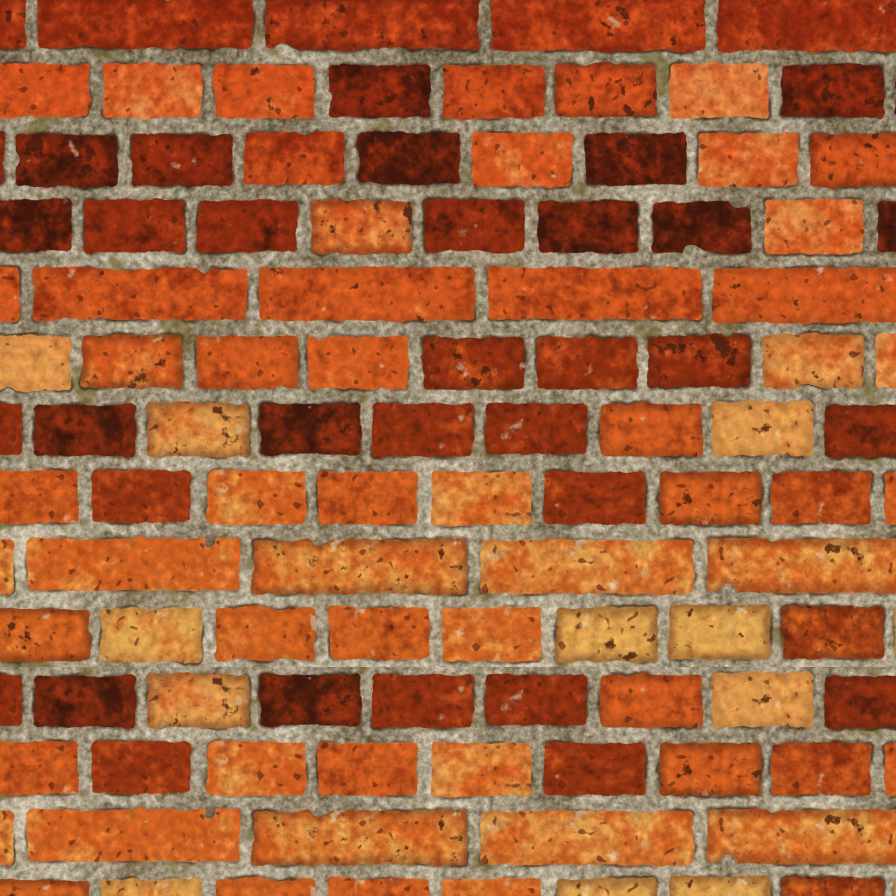
This texture is drawn by a Shadertoy shader. Its source:

```glsl
// Weathered brick wall: header courses with every fourth course of long stretchers.
#define ROWS 13.22            // courses down the canvas
#define HEADERS 7.9           // short bricks across the canvas
#define JOINT vec2(0.0145, 0.0165)
#define TOP_SHIFT 0.0117      // part of the first course above the canvas
#define CORNER 0.005
#define CHIPPING 0.0055
#define JITTER 0.0035
#define SOOT 0.8
#define GRAIN 0.75

const vec3 BURNT = vec3(0.25, 0.10, 0.05);
const vec3 RUST = vec3(0.56, 0.19, 0.07);
const vec3 ORANGE = vec3(0.80, 0.36, 0.13);
const vec3 TAN = vec3(0.86, 0.60, 0.30);
const vec3 STONE = vec3(0.45, 0.40, 0.31);
const vec3 LIME = vec3(0.84, 0.79, 0.70);
const vec3 CREVICE = vec3(0.16, 0.11, 0.07);
const vec3 MOSS = vec3(0.42, 0.36, 0.14);

// First vertical joint of each distinct course
const float FIRST_JOINT[10] = float[10](
    0.036, 0.107, 0.013, 0.086, 0.030, 0.085, 0.030, 0.095, 0.023, 0.107);

vec2 hash2(vec2 p) {
    vec3 q = fract(p.xyx * vec3(0.1031, 0.1030, 0.0973));
    q += dot(q, q.yzx + 33.33);
    return fract((q.xx + q.yz) * q.zy);
}

float corner(vec2 cell, vec2 f, vec2 o) {
    return dot(hash2(cell + o) * 2.0 - 1.0, f - o);
}

float gradientNoise(vec2 p) {
    vec2 i = floor(p), f = p - i;
    vec2 s = f * f * f * (f * (f * 6.0 - 15.0) + 10.0);
    return mix(mix(corner(i, f, vec2(0, 0)), corner(i, f, vec2(1, 0)), s.x),
               mix(corner(i, f, vec2(0, 1)), corner(i, f, vec2(1, 1)), s.x), s.y);
}

float fbm(vec2 p) {
    float sum = 0.0, amp = 1.0;
    for (int i = 0; i < 4; i++) {
        sum += amp * gradientNoise(p);
        p = mat2(1.6, 1.2, -1.2, 1.6) * p + 17.3;
        amp *= 0.55;
    }
    return sum;
}

float roundBox(vec2 p, vec2 halfSize, float radius) {
    vec2 q = abs(p) - halfSize + radius;
    return length(max(q, 0.0)) + min(max(q.x, q.y), 0.0) - radius;
}

vec3 clayColor(float tone) {
    vec3 c = mix(BURNT, RUST, smoothstep(0.02, 0.28, tone));
    c = mix(c, ORANGE, smoothstep(0.28, 0.58, tone));
    return mix(c, TAN, smoothstep(0.62, 0.90, tone));
}

vec3 brickColor(vec2 p, float d, vec2 rnd, bool stretcher) {
    float cloud = fbm(p * 22.0 + 40.0), fine = fbm(p * 85.0);
    float tone = stretcher ? 0.30 + 0.52 * p.y + 0.12 * rnd.x
                           : 0.04 + 0.80 * rnd.x + 0.20 * p.y;
    vec3 c = clayColor(tone + 0.24 * cloud + 0.10 * fine);
    c *= vec3(1.0, 0.84 + 0.30 * p.y, 0.90 + 0.20 * p.y);

    // Soot gathers in blotches, and on some bricks along the rim
    float blotch = fbm(p * 58.0 + 9.0) + 0.7 * cloud;
    float limit = mix(0.60, 0.02, rnd.y * rnd.y) + 0.25 * p.y;
    float soot = smoothstep(limit, limit + 0.35, blotch);
    float rim = smoothstep(-0.014, 0.0, d) * smoothstep(0.3, 0.9, rnd.y);
    c = mix(c, BURNT, SOOT * max(soot, 0.5 * rim));

    // Pits, lime smears and surface grain
    float pit = smoothstep(0.30, 0.46, gradientNoise(p * 95.0 + 3.0));
    c = mix(c, BURNT * 1.3, 0.6 * pit);
    float smear = smoothstep(0.50, 0.75, fbm(p * 30.0 + 71.0) + 0.2 * p.y);
    c = mix(c, LIME, 0.6 * smear);
    return c * (1.0 + 0.22 * fine);
}

vec3 mortarColor(vec2 p, float d) {
    float broad = fbm(p * 9.0 + 5.0), fine = fbm(p * 130.0 + 31.0);
    float shade = 0.42 + 0.55 * broad + GRAIN * fine + 0.35 * (p.y - 0.35);
    vec3 c = mix(STONE, LIME, clamp(shade, -0.35, 1.1));
    c = mix(c, MOSS, 0.55 * smoothstep(0.22, 0.5, fbm(p * 13.0 + 90.0)));

    // Broken shadow where mortar meets brick
    float gap = smoothstep(-0.15, 0.30, gradientNoise(p * 26.0 + 12.0));
    return mix(c, CREVICE, 0.75 * gap * smoothstep(0.0045, 0.0, d));
}

void mainImage(out vec4 fragColor, in vec2 fragCoord) {
    float pixel = 1.0 / iResolution.y;
    vec2 p = vec2(fragCoord.x, iResolution.y - fragCoord.y) * pixel;

    // The lowest courses repeat the four above them
    float row = floor((p.y + TOP_SHIFT) * ROWS);
    if (row > 9.5) {
        row -= 4.0;
        p.y -= 4.0 / ROWS;
    }
    bool stretcher = mod(row, 4.0) < 0.5;
    vec2 count = vec2(stretcher ? HEADERS * 0.5 : HEADERS, ROWS);
    vec2 grid = (p + vec2(-FIRST_JOINT[clamp(int(row), 0, 9)], TOP_SHIFT)) * count;
    vec2 id = vec2(floor(grid.x), row) + 20.0;
    vec2 rnd = hash2(id), shift = hash2(id + 57.0) - 0.5;

    // Brick outline with uneven size, worn edges and chips
    vec2 local = (fract(grid) - 0.5) / count - JITTER * shift;
    vec2 halfSize = 0.5 / count - 0.5 * JOINT + JITTER * 0.5 * (rnd.yx - 0.5);
    float d = roundBox(local, halfSize, CORNER);
    d += CHIPPING * (0.6 * fbm(p * 48.0) + 0.5 * gradientNoise(p * 17.0));
    d += 2.0 * CHIPPING * smoothstep(0.30, 0.60, gradientNoise(p * 24.0 + 7.0));

    float brick = smoothstep(pixel, -pixel, d);
    vec3 color = mix(mortarColor(p, d), brickColor(p, d, rnd, stretcher), brick);
    fragColor = vec4(clamp(color, 0.0, 1.0), 1.0);
}
```
